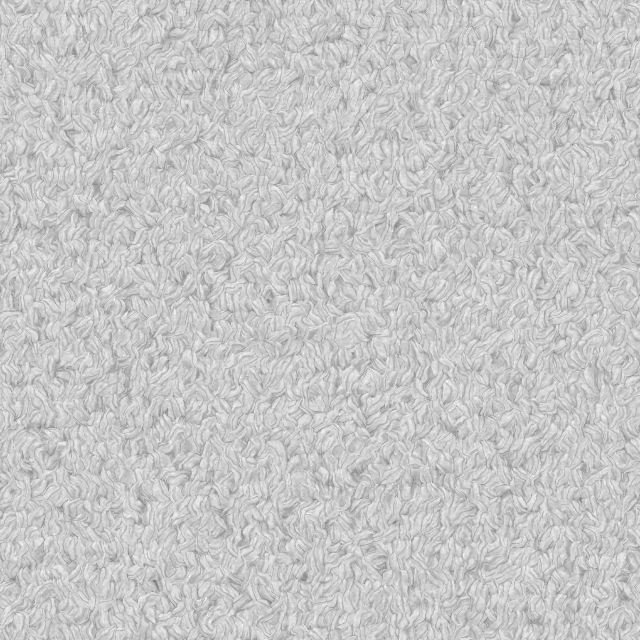
Give the GLSL for this texture, as a Shadertoy shader.

```glsl
// Pale grey loop-pile carpet: woolly tufts scattered on a jittered grid.
// Each tuft is a low dome of a few rounded, bent strands with fine striations; a
// soft maximum of the heights blends the tufts and leaves broken thin shadows.

#define TUFTS 45.0          // tufts across the canvas
#define TUFT_SIZE vec2(0.60, 0.78)
#define BLEND 14.0          // sharpness of the border between tufts
#define BASE_GREY 0.808
#define STRANDS 2.0         // strands per tuft spacing
#define FIBRE 0.17          // contrast of the strands
#define WISP 0.11           // darkness of the lines between strands
#define LIGHT 0.05          // brightening towards the upper side
#define CREVICE 0.10        // darkness of the deep gaps
#define CREASE 0.18         // darkness of the border lines
#define GRAIN 0.075         // contrast of the fine fuzz

float hash(vec2 p) {
    return fract(sin(dot(p, vec2(127.1, 311.7))) * 43758.5453);
}

vec2 hash2(vec2 p) {
    return vec2(hash(p), hash(p + 57.3));
}

float noise(vec2 p) {
    vec2 i = floor(p), f = fract(p);
    f = f * f * (3.0 - 2.0 * f);
    return mix(mix(hash(i), hash(i + vec2(1, 0)), f.x),
               mix(hash(i + vec2(0, 1)), hash(i + vec2(1, 1)), f.x), f.y);
}

// Strand relief (x) and dark wisps (y) at a point in the tuft's own frame
vec2 strands(vec2 local, float bend, vec2 seed) {
    float across = local.x + bend * local.y * local.y;
    float thick = noise(vec2(across * 2.5, local.y * 1.3) + seed);
    float thin = noise(vec2(across * 9.0, local.y * 2.4) + seed + 31.0);
    float rib = abs(fract(across * STRANDS + 0.8 * thick + hash(seed)) - 0.5) * 2.0;
    float line = smoothstep(0.55, 1.0, rib);
    float relief = 0.35 * (0.23 - line) + 0.8 * (thin - 0.5) + 0.2 * (thick - 0.5);
    return vec2(relief, line * thin);
}

// Grey value of the pile at p, measured in tufts
float pile(vec2 p) {
    // Ragged outlines
    p += 0.32 * (vec2(noise(p * 1.7), noise(p * 1.7 + 19.0)) - 0.5);
    p += 0.08 * (vec2(noise(p * 5.0 + 7.0), noise(p * 5.0 + 43.0)) - 0.5);
    vec2 cell = floor(p);
    float total = 0.0, strongest = 0.0, shade = 0.0;

    for (int y = -2; y <= 2; y++)
    for (int x = -2; x <= 2; x++) {
        vec2 id = cell + vec2(x, y);
        vec2 shape = hash2(id + 11.0), look = hash2(id + 83.0);
        vec2 offset = p - id - 0.5 - 0.7 * (hash2(id) - 0.5);

        // Lean mostly upright, to either side
        float angle = (shape.x - 0.56) * 1.9;
        float c = cos(angle), s = sin(angle);
        vec2 local = mat2(c, -s, s, c) * offset;
        vec2 q = local / (TUFT_SIZE * mix(0.8, 1.2, shape.y));

        vec2 strand = strands(local, 1.2 * (look.x - 0.5), id * 3.7);
        float height = 1.0 - dot(q, q) + 0.40 * look.y + 0.55 * strand.x;
        float weight = exp(BLEND * max(height, -1.0));
        float tone = FIBRE * strand.x - WISP * strand.y
                   + LIGHT * dot(offset, vec2(-0.35, 0.94));

        total += weight;
        strongest = max(strongest, weight);
        shade += weight * tone;
    }

    // Shadows in the gaps, broken up so that no tuft is fully outlined
    float surface = log(total) / BLEND;
    float gap = 1.0 - smoothstep(0.15, 0.85, surface);
    float border = 1.0 - strongest / total;
    float broken = smoothstep(0.25, 0.75, noise(p * 2.3 + 91.0));
    return BASE_GREY + shade / total
         - CREVICE * gap * mix(0.4, 1.0, broken) - CREASE * border * broken;
}

void mainImage(out vec4 fragColor, in vec2 fragCoord) {
    vec2 uv = fragCoord / iResolution.y;
    float grey = pile(uv * TUFTS);

    // Fine fuzz and sparse glints
    grey += GRAIN * (noise(uv * 380.0) - 0.5);
    grey += 0.08 * smoothstep(0.84, 1.0, noise(uv * 290.0 + 71.0));

    fragColor = vec4(vec3(clamp(grey, 0.0, 1.0)), 1.0);
}
```
